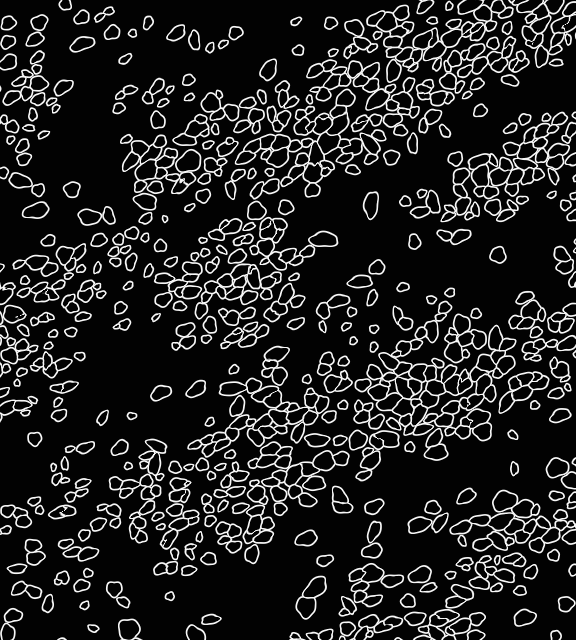
Give the GLSL for this pattern, as a WebGL 2 fragment shader.

```glsl
#version 300 es
precision highp float;

uniform vec2 u_resolution;
out vec4 fragColor;

const vec3 BACKGROUND = vec3(0.008);
const vec3 LINE_COLOR = vec3(0.97);
const float ROWS = 42.0;            // grid rows per canvas height
const float LINE_WIDTH = 0.00264;   // fraction of canvas height
const float JITTER = 0.82;
const vec2 RADIUS_RANGE = vec2(0.22, 0.58);   // in grid cells
const vec2 GROWTH_RANGE = vec2(0.75, 1.35);   // regional size factor
const vec2 ASPECT_RANGE = vec2(1.0, 2.1);
const vec2 PRESENCE_RANGE = vec2(0.24, 0.97); // sparse to crowded
const vec2 TILT_RANGE = vec2(0.25, 0.62);     // bottom to top, radians
const float TILT_SPREAD = 1.5;
const float BAND_TILT = 0.5;
const vec2 BAND_SCALE = vec2(0.12, 0.27);     // along and across bands
const float TAU = 6.2831853;

// Integer hash (PCG style) giving three values in 0..1
vec3 hash3(ivec2 cell, int seed) {
  uvec3 v = uvec3(ivec3(cell, seed)) * 1664525u + 1013904223u;
  v.x += v.y * v.z;
  v.y += v.z * v.x;
  v.z += v.x * v.y;
  v ^= v >> 16u;
  v.x += v.y * v.z;
  v.y += v.z * v.x;
  v.z += v.x * v.y;
  return vec3(v >> 8u) / 16777216.0;
}

// Two smooth noise channels: crowding and size
vec2 noise2(vec2 p) {
  ivec2 i = ivec2(floor(p));
  vec2 f = fract(p);
  f = f * f * (3.0 - 2.0 * f);
  vec2 low = mix(hash3(i, 7).xy, hash3(i + ivec2(1, 0), 7).xy, f.x);
  vec2 high = mix(hash3(i + ivec2(0, 1), 7).xy, hash3(i + ivec2(1, 1), 7).xy, f.x);
  return mix(low, high, f.y);
}

mat2 rotation(float angle) {
  float c = cos(angle), s = sin(angle);
  return mat2(c, s, -s, c);
}

// Lumpy ellipse: x is the signed distance, yz its direction
vec3 blob(vec2 offset, vec2 axes, float tilt, float phase) {
  mat2 frame = rotation(tilt);
  vec2 q = offset * frame;
  float around = atan(q.y / axes.y, q.x / axes.x + 1e-6);
  axes *= 1.0 + 0.09 * sin(3.0 * around + phase) + 0.05 * sin(5.0 * around - 2.0 * phase);
  vec2 slope = q / (axes * axes);
  float reach = length(q / axes);
  float steepness = max(length(slope), 1e-4);
  return vec3(reach * (reach - 1.0) / steepness, frame * slope / steepness);
}

// Distance to the nearest outline or wall shared by two cells
float outlineDistance(vec2 p) {
  ivec2 home = ivec2(floor(p));
  vec3 nearest = vec3(1e3, 0.0, 0.0);
  vec3 second = nearest;
  mat2 bandFrame = rotation(BAND_TILT);

  for (int y = -2; y <= 2; y++) {
    for (int x = -2; x <= 2; x++) {
      ivec2 cell = home + ivec2(x, y);
      vec3 place = hash3(cell, 1);
      vec2 center = vec2(cell) + 0.5 + JITTER * (place.xy - 0.5);

      // Crowded bands separated by sparse gaps
      vec2 region = noise2(center * bandFrame * BAND_SCALE);
      float crowding = smoothstep(0.28, 0.72, region.x);
      if (place.z > mix(PRESENCE_RANGE.x, PRESENCE_RANGE.y, crowding)) continue;

      vec3 shape = hash3(cell, 2);
      vec3 turn = hash3(cell, 3);
      float radius = mix(RADIUS_RANGE.x, RADIUS_RANGE.y, shape.x)
                   * mix(GROWTH_RANGE.x, GROWTH_RANGE.y, region.y);
      float stretch = sqrt(mix(ASPECT_RANGE.x, ASPECT_RANGE.y, shape.y));
      float spread = 2.0 * turn.x - 1.0;
      float tilt = mix(TILT_RANGE.x, TILT_RANGE.y, center.y / ROWS)
                 + TILT_SPREAD * spread * spread * spread;
      vec3 candidate = blob(p - center, radius * vec2(stretch, 1.0 / stretch),
                            tilt, TAU * shape.z);
      if (candidate.x < nearest.x) {
        second = nearest;
        nearest = candidate;
      } else if (candidate.x < second.x) {
        second = candidate;
      }
    }
  }
  float wall = (second.x - nearest.x) / max(length(second.yz - nearest.yz), 0.3);
  return min(abs(nearest.x), max(wall, second.x));
}

void main() {
  vec2 p = gl_FragCoord.xy / u_resolution.y * ROWS;
  float softness = 0.5 * ROWS / u_resolution.y;
  float halfWidth = 0.5 * LINE_WIDTH * ROWS;
  float edge = outlineDistance(p) - halfWidth;
  float ink = clamp(0.5 - 0.5 * edge / softness, 0.0, 1.0);
  fragColor = vec4(mix(BACKGROUND, LINE_COLOR, ink), 1.0);
}
```
